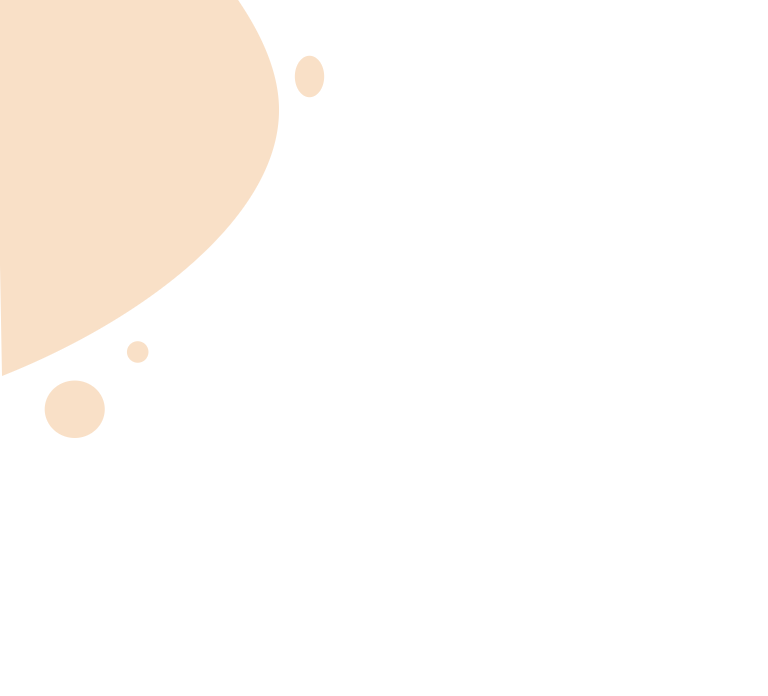
Reproduce this background procedurally as a WebGL 2 fragment shader.

```glsl
#version 300 es
precision highp float;
// Draws a large peach blob in the upper left corner with three loose droplets on white.

uniform vec2 u_resolution;
out vec4 outColor;

const vec3 WHITE = vec3(1.0);
const vec3 PEACH = vec3(0.976, 0.878, 0.78);

vec2 bezier(vec2 a, vec2 b, vec2 c, vec2 d, float t) {
    float s = 1.0 - t;
    return s * s * s * a + 3.0 * s * t * (s * b + t * c) + t * t * t * d;
}

vec2 bezierTangent(vec2 a, vec2 b, vec2 c, vec2 d, float t) {
    float s = 1.0 - t;
    return s * s * (b - a) + 2.0 * s * t * (c - b) + t * t * (d - c);
}

// Signed distance to a curve that always descends; negative on its left
float curveDistance(vec2 p, vec2 a, vec2 b, vec2 c, vec2 d) {
    float low = 0.0, high = 1.0;
    for (int i = 0; i < 18; i++) {
        float middle = 0.5 * (low + high);
        if (bezier(a, b, c, d, middle).y < p.y) low = middle;
        else high = middle;
    }
    float t = 0.5 * (low + high);
    vec2 tangent = normalize(bezierTangent(a, b, c, d, t));
    return (p.x - bezier(a, b, c, d, t).x) * tangent.y;
}

float ellipseDistance(vec2 p, vec2 center, vec2 radius) {
    vec2 q = (p - center) / radius;
    float k = length(q);
    return k * (k - 1.0) / max(length(q / radius), 1e-4);
}

float blobDistance(vec2 p) {
    vec2 top = vec2(0.310, 0.0);
    vec2 bulge = vec2(0.3633, 0.1432);
    vec2 tip = vec2(0.0026, 0.4896);
    float rightEdge = p.y < bulge.y
        ? curveDistance(p, top, vec2(0.3455, 0.0521), vec2(0.3633, 0.0999), bulge)
        : curveDistance(p, bulge, vec2(0.3633, 0.2799), vec2(0.1927, 0.4141), tip);
    // The left side leans slightly inward toward the tip
    float leftEdge = (p.y - 0.345) * 0.018 - p.x;
    return max(max(rightEdge, leftEdge), p.y - tip.y);
}

void main() {
    // Canvas width is 1, with y measured down from the top
    vec2 p = vec2(gl_FragCoord.x, u_resolution.y - gl_FragCoord.y) / u_resolution.x;
    float pixel = 1.0 / u_resolution.x;

    float shape = blobDistance(p);

    // Droplets
    shape = min(shape, ellipseDistance(p, vec2(0.4030, 0.0996), vec2(0.0191, 0.0270)));
    shape = min(shape, ellipseDistance(p, vec2(0.1793, 0.4583), vec2(0.0140)));
    shape = min(shape, ellipseDistance(p, vec2(0.0973, 0.5329), vec2(0.0391, 0.0374)));

    float coverage = clamp(0.5 - shape / pixel, 0.0, 1.0);
    outColor = vec4(mix(WHITE, PEACH, coverage), 1.0);
}
```
